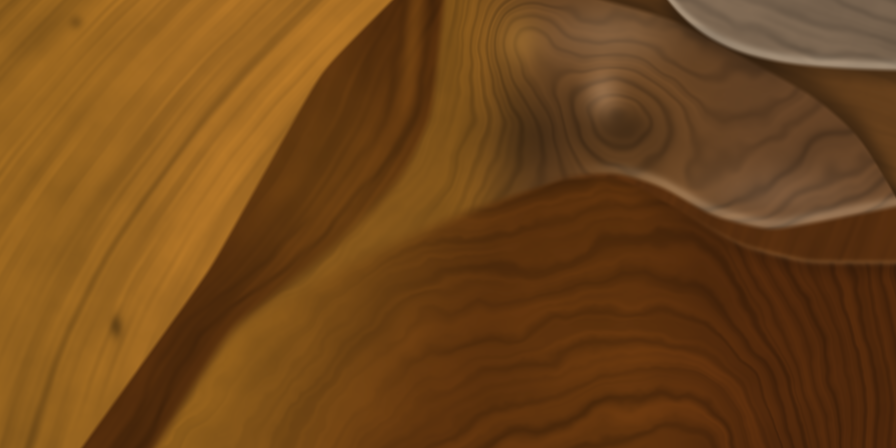
Give the GLSL for this texture, as a Shadertoy shader.

```glsl
// Carved wood: a bright plank, a dark groove, a knobbly polished body and a dome.
// Soft-bent curves bound each part; warped noise bands give every part its grain,
// and broad gradients with thin rims give the light.

float hash(vec2 p) {
    return fract(sin(dot(p, vec2(127.1, 311.7))) * 43758.5453);
}

float noise(vec2 p) {
    vec2 i = floor(p), f = fract(p);
    f = f * f * (3.0 - 2.0 * f);
    return mix(mix(hash(i), hash(i + vec2(1, 0)), f.x),
               mix(hash(i + vec2(0, 1)), hash(i + vec2(1, 1)), f.x), f.y);
}

float fbm(vec2 p) {
    float sum = 0.0, amp = 0.5;
    for (int i = 0; i < 4; i++) {
        sum += amp * noise(p);
        p = p * 2.03 + 7.1;
        amp *= 0.5;
    }
    return sum;
}

// Rounded ramp: zero below t = 0, slope one above it
float bend(float t) { return 0.5 * (t + sqrt(t * t + 0.001)); }

float cover(float d, float w) { return smoothstep(-w, w, d); }

float glow(vec2 d, vec2 size) { d /= size; return exp(-dot(d, d)); }

float rim(float d, float w) { return exp(-d * d / (w * w)); }

// Streaks across u, stretched along v, centred on zero
float streaks(float u, float v) {
    return 0.6 * noise(vec2(u * 26.0, v * 2.0)) + 0.4 * noise(vec2(u * 85.0, v * 5.0)) - 0.5;
}

// Dark growth lines from a contour field
float rings(float field) { return pow(0.5 + 0.5 * sin(field), 3.0); }

float plankEdge(float y) {
    return 0.182 + 0.72 * y - 0.16 * bend(y - 0.4) + 0.45 * bend(y - 0.844);
}

float grooveEdge(float y) {
    return 0.35 + 0.63 * y + 0.65 * bend(y - 0.27) - 0.3 * bend(y - 0.453)
         - 0.5 * bend(y - 0.6) - 0.38 * bend(y - 0.74);
}

float domeTop(float x) {
    return 1.59 * (x - 0.35) - 1.04 * bend(x - 0.52) - 0.1 * bend(x - 0.755)
         - 0.1 * bend(x - 1.04) - 0.33 * bend(x - 1.26) - 0.62 * bend(x - 1.39)
         + 0.35 * bend(x - 1.65) + 0.25 * bend(x - 1.8);
}

float bodyBottom(float x) {
    return 0.57 + 0.22 * (x - 1.07) - 0.17 * bend(x - 1.25) - 0.38 * bend(x - 1.38)
         - 0.3 * bend(x - 1.48) + 0.38 * bend(x - 1.59) + 0.45 * bend(x - 1.72);
}

float bodyTop(float x) {
    return 1.0 - 0.27 * (x - 1.35) - 0.27 * bend(x - 1.5)
         - 0.3 * bend(x - 1.82) - 0.9 * bend(x - 1.92);
}

void mainImage(out vec4 fragColor, in vec2 fragCoord) {
    vec2 p = fragCoord / iResolution.xy * vec2(2.0, 1.0);
    float x = p.x, y = p.y;
    float warp = fbm(p * 3.5) - 0.47, fine = fbm(p * 12.0) - 0.47;
    float plankD = x - plankEdge(y), grooveD = x - grooveEdge(y);
    float domeD = domeTop(x) - y, bottomD = y - bodyBottom(x), topD = bodyTop(x) - y;

    // Bright plank with long leaning streaks and a few small knots
    float lean = x - 0.25 * y - 0.4 * y * y + 0.02 * warp;
    vec3 col = mix(vec3(0.59, 0.39, 0.12), vec3(0.64, 0.42, 0.14), smoothstep(0.1, 0.5, x));
    col *= 1.0 + 0.26 * streaks(lean, y) - 0.18 * rim(lean - 0.06, 0.012);
    col *= 1.0 - 0.1 * smoothstep(0.75, 1.0, y) * smoothstep(0.3, 0.0, x);
    col *= 1.0 - 0.35 * glow(p - vec2(0.26, 0.27), vec2(0.014, 0.026))
               - 0.2 * glow(p - vec2(0.17, 0.95), vec2(0.015));

    // Dark groove
    vec3 groove = mix(vec3(0.32, 0.17, 0.045), vec3(0.41, 0.24, 0.065),
                      glow(p - vec2(0.74, 0.6), vec2(0.24, 0.3)));
    groove *= 1.0 + 0.25 * streaks(mix(plankD, grooveD, 0.5) + 0.03 * warp, y);
    groove *= 1.0 - 0.15 * rings(grooveD * 100.0 + warp * 12.0) * smoothstep(-0.2, -0.02, grooveD);
    groove += vec3(0.10, 0.07, 0.02) * rim(grooveD + 0.06, 0.02) * smoothstep(0.65, 0.9, y);
    col = mix(col, groove, cover(plankD, 0.007));

    // Polished body: pale ridge at the left, two knobs, greyish sheen at the right
    float knobA = glow(p - vec2(1.16, 0.9), vec2(0.10, 0.13));
    float knobB = glow(p - vec2(1.37, 0.75), vec2(0.17, 0.13));
    float swirl = 0.8 * grooveD + 0.25 * knobA + 0.3 * knobB + 0.22 * warp
                - 0.35 * y * smoothstep(1.3, 1.8, x);
    vec3 body = mix(vec3(0.50, 0.325, 0.10), vec3(0.41, 0.265, 0.13), smoothstep(1.0, 1.25, x));
    body = mix(body, vec3(0.385, 0.255, 0.145), smoothstep(1.4, 1.75, x));
    body *= 1.0 + 0.2 * streaks(swirl, y);
    body *= 1.0 - 0.15 * rings(swirl * 115.0) * smoothstep(0.9, 1.15, x);
    body *= 1.0 - 0.28 * glow(p - vec2(1.20, 0.70), vec2(0.14, 0.10))
                - 0.3 * glow(p - vec2(1.40, 0.71), vec2(0.07, 0.05));
    body += vec3(0.13, 0.10, 0.04) * glow(p - vec2(1.16, 0.91), vec2(0.05, 0.06));
    body += vec3(0.18, 0.165, 0.15) * glow(p - vec2(1.345, 0.79), vec2(0.04, 0.05));
    body += vec3(0.11, 0.11, 0.11) * glow(p - vec2(1.36, 0.92), vec2(0.14, 0.08));
    body += vec3(0.07, 0.07, 0.07) * glow(p - vec2(1.74, 0.56), vec2(0.22, 0.07));
    body += vec3(0.14, 0.14, 0.13) * rim(bottomD - 0.012, 0.014) * smoothstep(1.25, 1.5, x);
    col = mix(col, body, cover(grooveD, mix(0.03, 0.012, smoothstep(0.5, 0.7, y))));

    // Shaded wood behind the body, then the hollow below it
    vec3 back = vec3(0.40, 0.25, 0.11) * (1.0 + 0.25 * streaks(y + 0.4 * x + 0.1 * warp, x));
    back *= 1.0 - 0.35 * rim(topD, 0.05);
    col = mix(col, back, cover(-topD, 0.008) * step(1.2, x));
    vec3 hollow = vec3(0.33, 0.175, 0.055) * (1.0 + 0.3 * streaks(x - 0.4 * y, y));
    col = mix(col, hollow, cover(-bottomD, 0.008) * smoothstep(1.2, 1.36, x));

    // Dome: pale slanted flank, dark heart with wavy arcs that turn upright at the right
    vec2 q = vec2(0.9 * (x - 1.45) + 2.0 * bend(x - 1.55), y + 0.4);
    float field = length(q) + 0.2 * warp + 0.04 * fine;
    vec3 dome = mix(vec3(0.55, 0.36, 0.105), vec3(0.365, 0.195, 0.05),
                    smoothstep(0.42, 1.12, x + 0.35 * (0.25 - y)));
    dome = mix(dome, vec3(0.31, 0.155, 0.045), smoothstep(1.3, 1.75, x));
    dome *= 1.0 + 0.26 * streaks(field, 0.6 * x);
    dome *= 1.0 - 0.16 * rings(field * 80.0) * smoothstep(0.7, 1.1, x);
    dome *= 1.0 + 0.12 * glow(p - vec2(1.5, 0.1), vec2(0.2, 0.15));
    dome *= 1.0 - 0.15 * rim(domeD, 0.03) * smoothstep(1.0, 1.3, x);
    col = mix(col, dome, cover(domeD, mix(0.03, 0.007, smoothstep(0.8, 1.3, x))));
    col += vec3(0.09, 0.08, 0.06) * rim(domeD, 0.007) * smoothstep(1.5, 1.75, x);

    // Grey shell in the upper right corner
    float shellD = y - 0.84 - 0.16 * exp(-8.0 * (x - 1.49));
    vec3 shell = vec3(0.46, 0.38, 0.30) * (1.0 + 0.22 * streaks(y + 0.3 * x + 0.1 * warp, x));
    shell *= 1.0 - 0.1 * rings((y + 0.3 * x + 0.15 * warp) * 110.0);
    shell += vec3(0.16, 0.16, 0.15) * rim(shellD - 0.01, 0.012);
    col *= 1.0 - 0.25 * rim(shellD, 0.03) * step(1.45, x);
    col = mix(col, shell, cover(shellD, 0.007) * step(1.4, x));

    fragColor = vec4(col * (1.0 + 0.12 * fine), 1.0);
}
```
